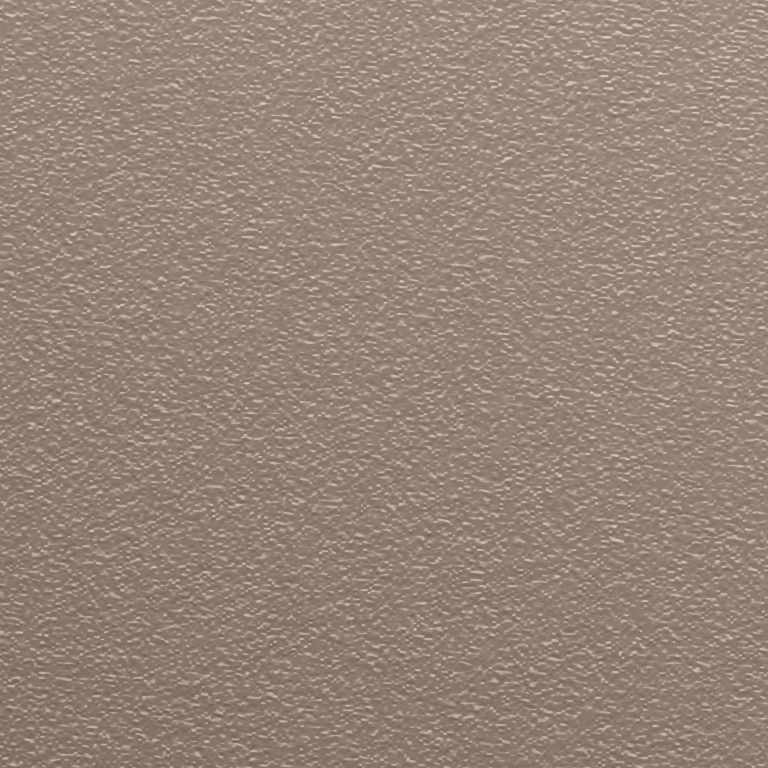
Write a three.js fragment shader that draws this texture.

```glsl
varying vec2 vUv;

#define DARK_TAUPE vec3(0.516, 0.455, 0.397)
#define LIGHT_TAUPE vec3(0.612, 0.552, 0.495)
#define WARM_GLINT vec3(0.155, 0.148, 0.132)
#define COOL_GLINT vec3(0.130, 0.138, 0.148)
#define GRAIN_SCALE vec2(205.0, 285.0)
#define GRAIN_TILT 0.08
#define GRAIN_CONTRAST 0.085
#define LIGHT_OFFSET vec2(-0.12, 0.80)

float hash(vec2 cell) {
  return fract(sin(dot(cell, vec2(127.1, 311.7))) * 43758.5453);
}

float valueNoise(vec2 p) {
  vec2 cell = floor(p);
  vec2 f = fract(p);
  f = f * f * (3.0 - 2.0 * f);
  float low = mix(hash(cell), hash(cell + vec2(1.0, 0.0)), f.x);
  float high = mix(hash(cell + vec2(0.0, 1.0)), hash(cell + 1.0), f.x);
  return mix(low, high, f.y);
}

mat2 rotation(float angle) {
  float c = cos(angle);
  float s = sin(angle);
  return mat2(c, s, -s, c);
}

// Slope of the bumps towards the light
float relief(vec2 p) {
  return valueNoise(p) - valueNoise(p + LIGHT_OFFSET);
}

void main() {
  // Soft light falling from the upper right
  float falloff = clamp(0.70 * vUv.y + 0.28 * vUv.x, 0.0, 1.0);
  float mottle = valueNoise(vUv * 38.0) + valueNoise(vUv * 80.0 + 9.0) - 1.0;
  vec3 color = mix(DARK_TAUPE, LIGHT_TAUPE, falloff) + 0.012 * mottle;

  // Fine pebbled relief, gently bent so that no grid shows
  vec2 warp = vec2(valueNoise(vUv * 75.0), valueNoise(vUv * 75.0 + 31.0));
  vec2 p = rotation(GRAIN_TILT) * vUv * GRAIN_SCALE + 0.9 * warp;
  vec2 q = rotation(0.35) * p * 0.66 + 57.0;
  float grain = relief(p) + 0.6 * relief(q);
  color += GRAIN_CONTRAST * grain;

  // Pearly glints on the lit slopes, gathered in loose clusters
  float sparkle = 0.6 * valueNoise(p * 0.9 + 113.0) + 0.4 * valueNoise(p * 0.25 + 71.0);
  float glint = smoothstep(0.04, 0.62, grain) * mix(0.4, 1.5, sparkle);
  float tint = valueNoise(p * 0.5 + 211.0) - 0.5;
  float warmth = smoothstep(0.1, 0.8, falloff + 0.8 * tint);
  color += glint * mix(COOL_GLINT, WARM_GLINT, warmth);

  gl_FragColor = vec4(color, 1.0);
}
```
